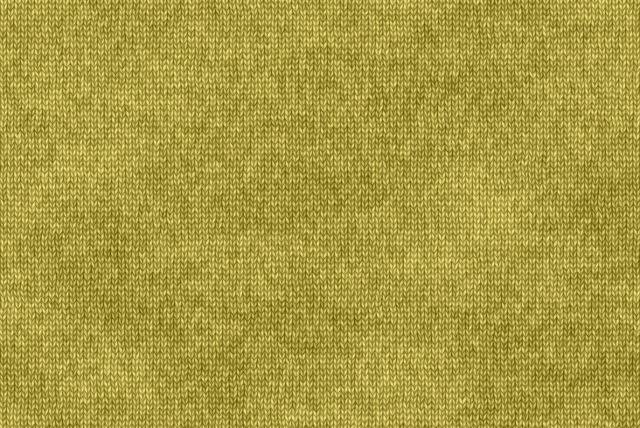
This texture is drawn by a WebGL 1 fragment shader. Its source:

```glsl
precision highp float;
uniform vec2 u_resolution;

#define COLUMNS 92.0
#define ROWS 76.0
#define SLANT 0.75
#define WOBBLE 0.28
#define RELIEF 0.74
#define LEG_VARIATION 0.30
#define FIBRE 0.34
#define BLOTCH 0.30
#define MEAN_TONE 0.55
#define SHADOW_COLOR vec3(0.41, 0.36, 0.03)
#define YARN_COLOR vec3(0.89, 0.83, 0.46)

float hash(vec2 p) {
  vec3 q = fract(vec3(p.xyx) * 0.1031);
  q += dot(q, q.yzx + 33.33);
  return fract((q.x + q.y) * q.z);
}

float noise(vec2 p) {
  vec2 cell = floor(p);
  vec2 f = fract(p);
  f = f * f * (3.0 - 2.0 * f);
  float bottom = mix(hash(cell), hash(cell + vec2(1.0, 0.0)), f.x);
  float top = mix(hash(cell + vec2(0.0, 1.0)), hash(cell + 1.0), f.x);
  return mix(bottom, top, f.y);
}

// Rounded bump across one unit, zero at both ends
float bump(float t) {
  float s = 2.0 * t - 1.0;
  return 1.0 - s * s;
}

// Brightness of the knit; one stitch is one unit wide and high
float knitTone(vec2 stitch) {
  // Uneven hand of the fabric
  vec2 p = stitch;
  p.x += WOBBLE * (noise(stitch * vec2(0.35, 0.45) + 11.0) - 0.5);
  p.y += 2.0 * WOBBLE * (noise(stitch * vec2(0.4, 0.2) + 47.0) - 0.5);

  // Two mirrored legs rise from the middle of each column
  float x = fract(p.x) - 0.5;
  float across = abs(x) * 2.0;
  float v = p.y - across * SLANT;
  vec2 leg = vec2(floor(p.x) * 2.0 + step(0.0, x), floor(v));
  float shape = bump(across) * bump(fract(v));
  float groove = smoothstep(0.7, 1.0, across);

  // Yarn shade, twisted fibres and broad heather patches
  float shade = hash(leg + 5.0) - 0.5;
  float fibre = noise(vec2(p.x * 5.0, v * 3.0) + 90.0) - 0.5;
  float patches = 0.6 * noise(stitch * vec2(0.07, 0.10) + 23.0)
                + 0.4 * noise(stitch * vec2(0.18, 0.45) + 71.0) - 0.5;

  return MEAN_TONE + RELIEF * (shape - 0.43) - 0.14 * groove
       + LEG_VARIATION * shade + FIBRE * fibre + BLOTCH * patches;
}

void main() {
  // Average a grid of samples for smooth edges
  float tone = 0.0;
  for (int j = 0; j < 3; j++) {
    for (int i = 0; i < 3; i++) {
      vec2 offset = (vec2(float(i), float(j)) - 1.0) / 3.0;
      vec2 uv = (gl_FragCoord.xy + offset) / u_resolution;
      tone += knitTone(uv * vec2(COLUMNS, ROWS)) / 9.0;
    }
  }
  vec3 color = mix(SHADOW_COLOR, YARN_COLOR, clamp(tone, -0.05, 1.1));
  gl_FragColor = vec4(clamp(color, 0.0, 1.0), 1.0);
}
```
